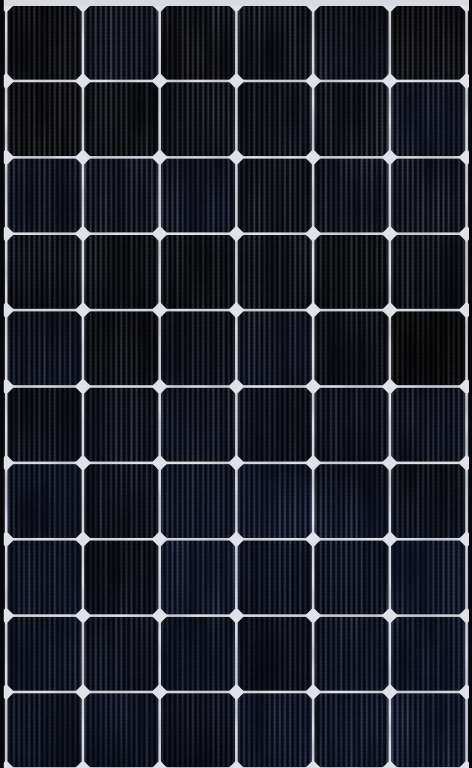
Reproduce this pattern procedurally as a WebGL 1 fragment shader.

```glsl
precision highp float;

uniform vec2 u_resolution;

float hash(vec2 p) {
  return fract(sin(dot(p, vec2(127.1, 311.7))) * 43758.5453);
}

float noise(vec2 p) {
  vec2 i = floor(p);
  vec2 f = fract(p);
  f = f * f * (3.0 - 2.0 * f);
  return mix(mix(hash(i), hash(i + vec2(1.0, 0.0)), f.x),
             mix(hash(i + vec2(0.0, 1.0)), hash(i + vec2(1.0, 1.0)), f.x), f.y);
}

// Coverage of the region where the signed distance is negative
float fill(float d, float pixel) {
  return clamp(0.5 - d / pixel, 0.0, 1.0);
}

vec3 siliconColor(vec2 p, vec2 cell, vec2 local) {
  float tint = hash(cell + 3.0);
  float broad = noise(p * 0.7 + 5.0);
  float blueness = clamp(1.05 - p.y * 0.1 + (tint - 0.5) * 0.7 + (broad - 0.5) * 0.5, 0.0, 1.0);
  vec3 base = mix(vec3(0.016, 0.017, 0.024), vec3(0.022, 0.036, 0.076), blueness);
  vec3 wire = mix(vec3(0.180, 0.180, 0.190), vec3(0.155, 0.180, 0.255), blueness);

  // Fine vertical wires, dashed and unevenly lit
  float stripe = pow(0.5 + 0.5 * cos(6.28318 * 15.0 * local.x), 1.6);
  float dashes = 0.9 + 0.1 * cos(6.28318 * 20.0 * local.y);
  float wireId = floor(local.x * 15.0 + 0.5) + cell.x * 15.0;
  float wear = 0.45 + 0.6 * hash(vec2(wireId, cell.y)) + 0.7 * (noise(p * vec2(4.0, 1.5)) - 0.4);
  vec3 color = mix(base, wire, clamp(stripe * dashes * wear, 0.0, 1.2));

  return color * (0.75 + 0.3 * tint + 0.3 * broad) + 0.012 * (noise(p * 30.0) - 0.5);
}

void main() {
  // One unit is one cell: six columns and ten rows
  float pixel = 6.152 / u_resolution.x;
  vec2 p = gl_FragCoord.xy / u_resolution * vec2(6.152, 10.055) + vec2(-0.081, 0.005);
  vec2 cell = floor(p);
  vec2 local = fract(p) - 0.5;

  // Square wafer trimmed by a circle, leaving a diamond at each crossing
  vec2 edge = abs(local) - 0.483;
  float square = max(edge.x, edge.y);
  float disc = length(local) - 0.632;

  // Pale gaps between wafers, brighter at the crossings
  vec3 gap = vec3(0.82, 0.825, 0.855) + 0.12 * (noise(p * 4.0) - 0.5);
  vec3 backing = mix(gap, vec3(0.88, 0.88, 0.91), fill(-disc, pixel));
  float wafer = fill(max(square, disc), pixel);
  vec3 color = mix(backing, siliconColor(p, cell, local), wafer);

  // Pale top rail
  color = mix(color, vec3(0.85, 0.855, 0.88), fill(9.983 - p.y, pixel));

  // Dark border outside the side rails
  float panel = abs(p.x - 3.0) - 3.032;
  color = mix(vec3(0.03, 0.03, 0.04), color, fill(panel, pixel));

  gl_FragColor = vec4(color, 1.0);
}
```
